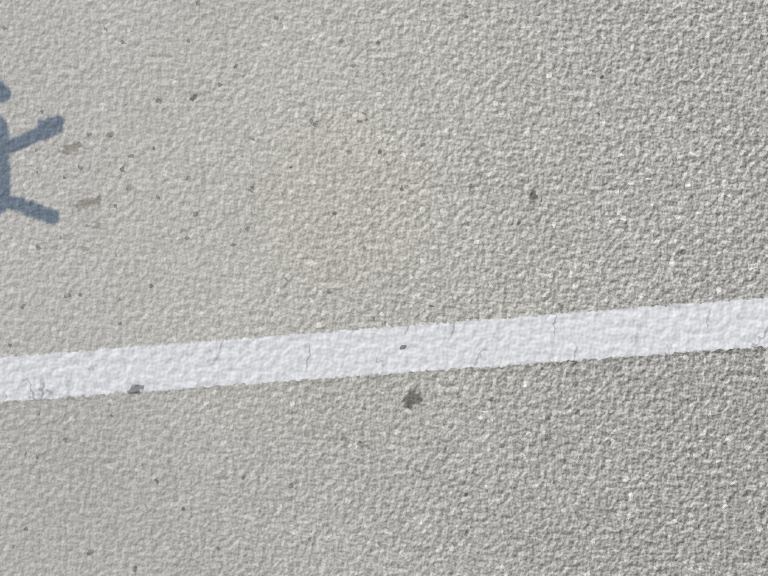
Reproduce this texture procedurally as a WebGL 2 fragment shader.

```glsl
#version 300 es
precision highp float;
// Sunlit asphalt crossed by a worn white road stripe, with a shadow at the left.
// Gradient-noise relief and cellular chips make the grain; capsules make the
// shadow; wobbly ellipses make the stains. Lengths are in canvas heights.
uniform vec2 u_resolution;
out vec4 outColor;

const vec3 ASPHALT = vec3(0.682, 0.678, 0.667);
const vec3 PAINT = vec3(0.838, 0.845, 0.857);
const vec3 SHADOW = vec3(0.60, 0.67, 0.76);

// Damp brown stains and dark spots: centre, radii
const vec4 STAINS[6] = vec4[6](
  vec4(0.125, 0.743, 0.024, 0.010), vec4(0.155, 0.648, 0.026, 0.010),
  vec4(0.226, 0.674, 0.008, 0.007), vec4(0.168, 0.608, 0.007, 0.006),
  vec4(0.148, 0.566, 0.007, 0.005), vec4(0.191, 0.766, 0.007, 0.005));
const vec4 SPOTS[8] = vec4[8](
  vec4(0.717, 0.307, 0.017, 0.015), vec4(0.234, 0.325, 0.014, 0.009),
  vec4(0.925, 0.661, 0.007, 0.011), vec4(0.335, 0.830, 0.007, 0.005),
  vec4(0.505, 0.710, 0.004, 0.004), vec4(0.660, 0.736, 0.004, 0.004),
  vec4(0.700, 0.398, 0.006, 0.004), vec4(1.045, 0.866, 0.004, 0.004));

vec2 hash2(vec2 p) {
  vec3 q = fract(p.xyx * vec3(0.1031, 0.1030, 0.0973));
  q += dot(q, q.yzx + 33.33);
  return fract((q.xx + q.yz) * q.zy);
}

float corner(vec2 cell, vec2 offset) {
  float a = 6.2832 * hash2(cell).x;
  return dot(vec2(cos(a), sin(a)), offset);
}

float gradientNoise(vec2 p) {
  vec2 i = floor(p), f = p - i;
  vec2 w = f * f * f * (f * (f * 6.0 - 15.0) + 10.0), e = vec2(1.0, 0.0);
  return mix(mix(corner(i, f), corner(i + e, f - e), w.x),
             mix(corner(i + e.yx, f - e.yx), corner(i + 1.0, f - 1.0), w.x), w.y);
}

// Nearest cell of a jittered grid: x = gap to the second nearest, yz = cell hash
vec3 chips(vec2 p) {
  vec2 i = floor(p), id = i;
  float d1 = 9.0, d2 = 9.0;
  for (int y = -1; y <= 1; y++)
    for (int x = -1; x <= 1; x++) {
      vec2 c = i + vec2(x, y);
      float d = length(c + hash2(c) - p);
      if (d < d1) { d2 = d1; d1 = d; id = c; }
      else d2 = min(d2, d);
    }
  return vec3(d2 - d1, hash2(id + 71.0));
}

// Slope of the surface along the light direction
float relief(vec2 p, float scale) {
  vec2 toLight = vec2(-0.22, 0.27);
  return gradientNoise(p * scale + toLight) - gradientNoise(p * scale - toLight);
}

float capsule(vec2 p, vec2 a, vec2 b, float r) {
  vec2 d = b - a;
  return length(p - a - d * clamp(dot(p - a, d) / dot(d, d), 0.0, 1.0)) - r;
}

float blotch(vec2 p, vec4 e, float wobble) {
  vec2 d = p - e.xy;
  d.y -= 0.3 * d.x;
  return 1.0 - smoothstep(0.6, 1.15, length(d / e.zw) + wobble);
}

float shadowShape(vec2 p) {
  float d = capsule(p, vec2(-0.015, 0.775), vec2(-0.010, 0.655), 0.029);
  d = min(d, capsule(p, vec2(0.000, 0.738), vec2(0.070, 0.768), 0.012));
  d = min(d, capsule(p, vec2(0.072, 0.782), vec2(0.102, 0.790), 0.009));
  d = min(d, capsule(p, vec2(0.075, 0.768), vec2(0.098, 0.780), 0.012));
  d = min(d, capsule(p, vec2(0.000, 0.654), vec2(0.050, 0.640), 0.012));
  d = min(d, capsule(p, vec2(0.050, 0.638), vec2(0.090, 0.624), 0.013));
  return min(d, capsule(p, vec2(-0.005, 0.848), vec2(0.005, 0.836), 0.014));
}

void main() {
  vec2 p = gl_FragCoord.xy / u_resolution.y;
  float px = 1.0 / u_resolution.y;
  float broad = gradientNoise(p * 4.0 + 3.0);
  float fine = gradientNoise(p * 95.0);

  // Asphalt: broad light, warm centre, grain coarser toward the right
  float rough = mix(0.65, 1.35, smoothstep(0.1, 1.35, p.x + 0.15 * (0.5 - p.y)));
  float below = 1.0 - smoothstep(0.25, 0.45, p.y - 0.078 * p.x);
  float light = 0.025 - 0.045 * smoothstep(0.5, 1.35, p.x) - 0.022 * below + 0.018 * broad;
  float warm = exp(-4.0 * dot(p - vec2(0.6, 0.65), p - vec2(0.6, 0.65)));
  vec3 chip = chips(p * 118.0 + 0.4 * fine);
  float grain = 0.14 * relief(p, 105.0) + 0.11 * relief(p + 5.0, 205.0);
  grain += 0.075 * (chip.y - 0.5) - 0.055 * (1.0 - smoothstep(0.0, 0.22, chip.x));
  grain += 0.09 * smoothstep(0.94, 1.0, chip.z) + 0.012;
  vec3 color = ASPHALT + light + rough * grain + warm * vec3(0.016, 0.010, -0.004);
  color -= 0.20 * step(0.992, chip.y) * smoothstep(0.05, 0.3, chip.x);

  // Damp stains
  float wobble = 0.7 * gradientNoise(p * 130.0) + 0.4 * gradientNoise(p * 60.0);
  for (int i = 0; i < 6; i++)
    color *= 1.0 - vec3(0.17, 0.18, 0.20) * blotch(p, STAINS[i], wobble);

  // Painted stripe with ragged edges, fine relief and broken cracks
  float ragged = 0.004 * fine + 0.003 * gradientNoise(p * 190.0);
  float top = 0.380 + 0.078 * p.x + ragged - p.y;
  float bottom = p.y - 0.302 - 0.072 * p.x + ragged;
  float inside = min(top, bottom);
  color -= 0.07 * rough * smoothstep(-0.012, 0.0, bottom) * (1.0 - smoothstep(0.0, 0.004, bottom));
  float vein = abs(gradientNoise(p * vec2(13.0, 5.0) + 0.12 * fine + 8.0));
  float crack = (1.0 - smoothstep(0.006, 0.03, vein)) * smoothstep(0.0, 0.3, gradientNoise(p * 17.0 + 2.0));
  vec3 paint = PAINT + 0.015 * (p.x - 0.6) + 0.09 * relief(p, 75.0) + 0.07 * relief(p, 170.0);
  paint -= 0.14 * crack + 0.10 * smoothstep(0.40, 0.6, gradientNoise(p * 48.0));
  color = mix(color, paint, smoothstep(-px, 1.5 * px, inside));

  // Dark spots, then the bluish cast shadow with a soft rim
  for (int i = 0; i < 8; i++)
    color *= 1.0 - 0.36 * blotch(p, SPOTS[i], wobble);
  float shade = 1.0 - smoothstep(-0.004, 0.004, shadowShape(p) + 0.003 * fine);
  color *= mix(vec3(1.0), SHADOW, shade);

  outColor = vec4(clamp(color, 0.0, 1.0), 1.0);
}
```
